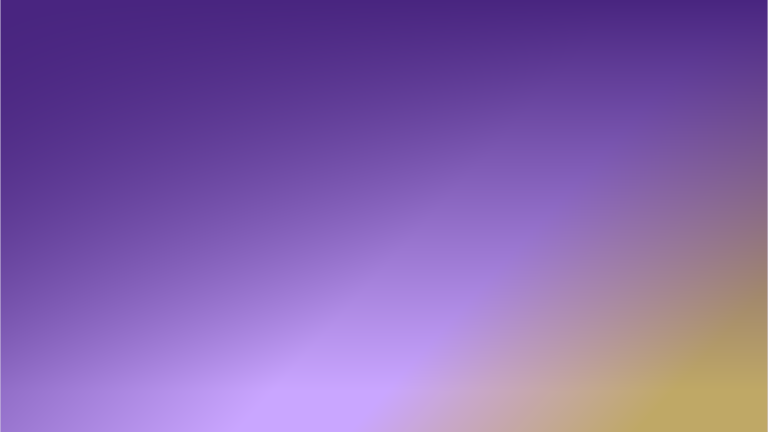
Reproduce this background procedurally as a Shadertoy shader.

```glsl
// A soft dusk backdrop: a diagonal sweep from violet through lavender and rose to gold,
// shaded by a vertical violet veil that is solid at the top and clear near the bottom.
// Both are piecewise linear ramps, measured in canvas heights.

// Linear ramp from 0 at a to 1 at b.
float ramp(float a, float b, float x) {
    return clamp((x - a) / (b - a), 0.0, 1.0);
}

// Colour along the diagonal, from the upper left to the lower right.
vec3 diagonalSweep(float s, vec3 violet) {
    vec3 lavender = vec3(0.79, 0.65, 1.0);
    vec3 rose = vec3(0.785, 0.655, 0.79);
    vec3 gold = vec3(0.75, 0.66, 0.40);
    vec3 colour = mix(violet, lavender, ramp(0.0, 1.6, s));
    colour = mix(colour, rose, ramp(1.89, 2.12, s));
    return mix(colour, gold, ramp(2.12, 2.62, s));
}

void mainImage(out vec4 fragColor, in vec2 fragCoord) {
    vec2 uv = fragCoord / iResolution.xy;
    float aspect = iResolution.x / iResolution.y;
    float depth = 1.0 - uv.y;
    vec3 violet = vec3(0.285, 0.145, 0.50);

    // Diagonal light, tilted slightly towards the horizontal
    vec3 colour = diagonalSweep(1.1 * uv.x * aspect + depth, violet);

    // Violet veil from the top
    colour = mix(colour, violet, 1.0 - ramp(0.0, 0.905, depth));

    // Hairline of pale light on the two sides
    float side = min(uv.x, 1.0 - uv.x);
    colour = mix(colour, vec3(0.85, 0.82, 0.9), 0.5 * (1.0 - smoothstep(0.0005, 0.0018, side)));

    fragColor = vec4(colour, 1.0);
}
```
